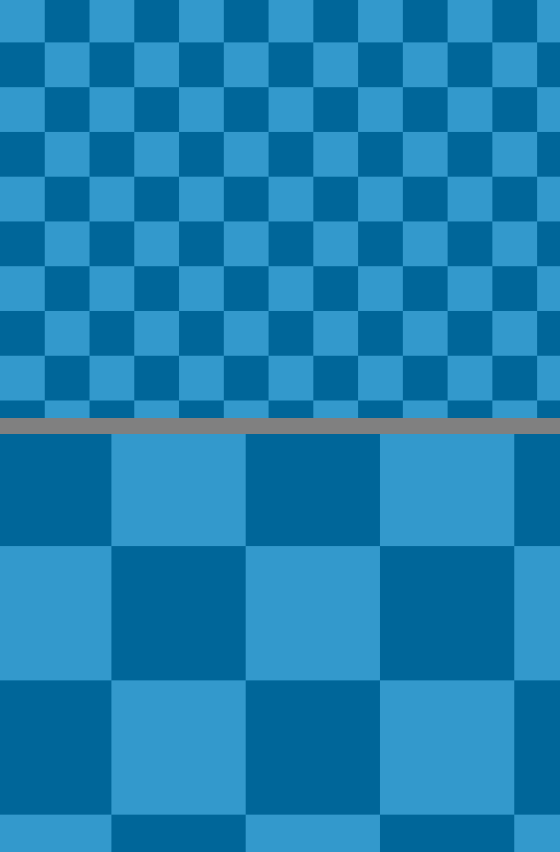
Top: the whole. Bottom: its middle third, enlarged.
Write a Shadertoy shader that draws this pattern.

```glsl
// Signed distance to the nearest cell edge: positive in even cells, negative in odd ones
vec2 alternatingCells(vec2 p) {
    return abs(mod(p - 0.5, 2.0) - 1.0) - 0.5;
}

void mainImage(out vec4 fragColor, in vec2 fragCoord) {
    // Square cells, with the bottom row cut off by the canvas edge
    float pixel = 12.511 / iResolution.x;
    vec2 p = fragCoord * pixel + vec2(0.0, 0.609);

    // Checker sign, blended over one pixel at each edge
    vec2 side = clamp(2.0 * alternatingCells(p) / pixel, -1.0, 1.0);
    float dark = 0.5 + 0.5 * side.x * side.y;

    vec3 lightBlue = vec3(0.2, 0.6, 0.8);
    vec3 deepBlue = vec3(0.0, 0.4, 0.6);
    fragColor = vec4(mix(lightBlue, deepBlue, dark), 1.0);
}
```
